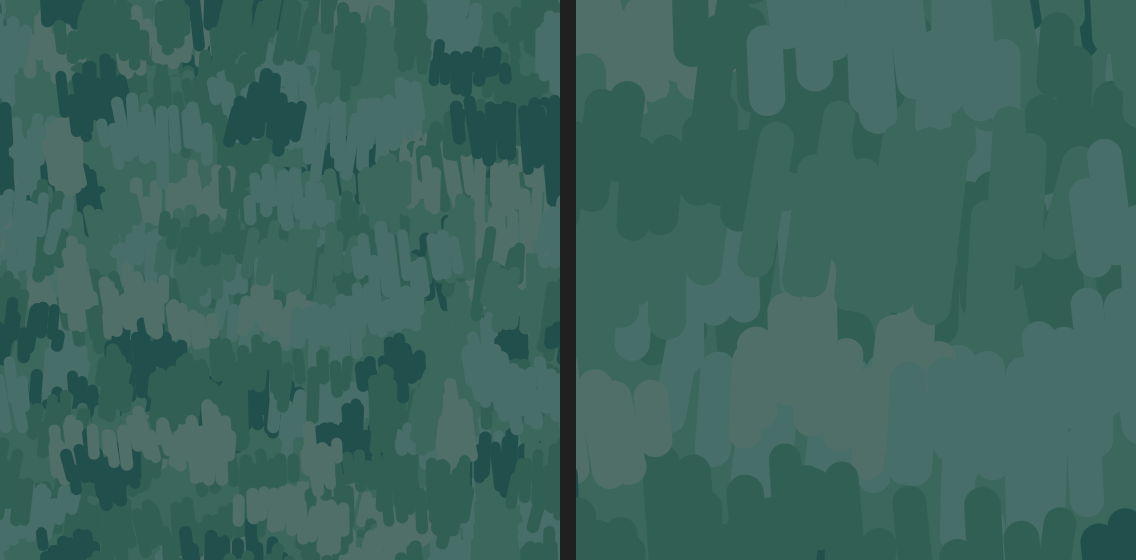
Left: the whole. Right: its middle third, enlarged.
Write a WebGL 2 fragment shader that draws this pattern.

```glsl
#version 300 es
precision highp float;
// Tiling camouflage of flat green patches, each built from upright round-ended brush strokes.

uniform vec2 u_resolution;
out vec4 fragColor;

const int CELLS = 6;     // patches per side in each layer
const int LAYERS = 5;
const int STROKES = 11;  // strokes per patch

// Three random values in 0..1 from an integer key
vec3 hash3(ivec3 key) {
    uvec3 v = uvec3(key) * 1664525u + 1013904223u;
    v.x += v.y * v.z; v.y += v.z * v.x; v.z += v.x * v.y;
    v ^= v >> 16u;
    v.x += v.y * v.z; v.y += v.z * v.x; v.z += v.x * v.y;
    return vec3(v >> 8u) / 16777216.0;
}

float capsule(vec2 p, vec2 halfAxis, float radius) {
    float t = clamp(dot(p, halfAxis) / dot(halfAxis, halfAxis), -1.0, 1.0);
    return length(p - t * halfAxis) - radius;
}

vec3 paint(float pick) {
    if (pick < 0.18) return vec3(0.235, 0.402, 0.360);  // sage ground
    if (pick < 0.45) return vec3(0.196, 0.373, 0.328);  // forest green
    if (pick < 0.68) return vec3(0.280, 0.431, 0.412);  // teal
    if (pick < 0.875) return vec3(0.312, 0.436, 0.412); // grey green
    return vec3(0.130, 0.308, 0.295);                   // deep teal
}

// Distance to a row of uneven strokes around the patch centre
float patchDistance(vec2 p, int id) {
    vec3 shape = hash3(ivec3(id, 7, 1));
    float halfWidth = mix(0.012, 0.105, shape.x);
    float lean = (shape.y - 0.5) * 0.35;
    float size = mix(0.025, 0.055, shape.z);
    float d = 1.0;
    for (int i = 0; i < STROKES; i++) {
        vec3 r = hash3(ivec3(id, i, 2));
        vec3 s = hash3(ivec3(id, i, 3));
        float t = 2.0 * float(i) / float(STROKES - 1) - 1.0;
        vec2 middle = vec2(t * halfWidth + (r.x - 0.5) * 0.012, (r.y - 0.5) * 0.055);
        float halfLength = size * mix(0.55, 1.3, r.z) * (1.0 - 0.45 * t * t);
        float slope = lean + (s.x - 0.5) * 0.25;
        d = min(d, capsule(p - middle, halfLength * vec2(slope, 1.0), mix(0.0095, 0.0115, s.y)));
    }
    return d;
}

void main() {
    // The shift places the borders where few strokes begin or end
    vec2 uv = gl_FragCoord.xy / u_resolution + vec2(0.625, 0.295);
    float edge = 0.7 / min(u_resolution.x, u_resolution.y);
    vec2 grid = uv * float(CELLS);
    ivec2 home = ivec2(floor(grid));
    vec3 colour = paint(0.0);

    for (int layer = 0; layer < LAYERS; layer++) {
        for (int y = 1; y >= -1; y--) {
            for (int x = -1; x <= 1; x++) {
                ivec2 cell = home + ivec2(x, y);
                ivec2 wrapped = (cell + CELLS) % CELLS; // tiles at the borders
                int id = wrapped.x + CELLS * (wrapped.y + CELLS * layer);
                vec3 r = hash3(ivec3(id, 5, 4));
                vec2 p = (grid - vec2(cell) - r.xy) / float(CELLS);
                if (abs(p.x) > 0.15 || abs(p.y) > 0.12) continue;

                // Evenly spread steps keep the colour shares balanced
                float pick = fract(float(id) * 0.7549 + 0.3 * r.z);
                float cover = 1.0 - smoothstep(-edge, edge, patchDistance(p, id));
                colour = mix(colour, paint(pick), cover);
            }
        }
    }
    fragColor = vec4(colour, 1.0);
}
```
